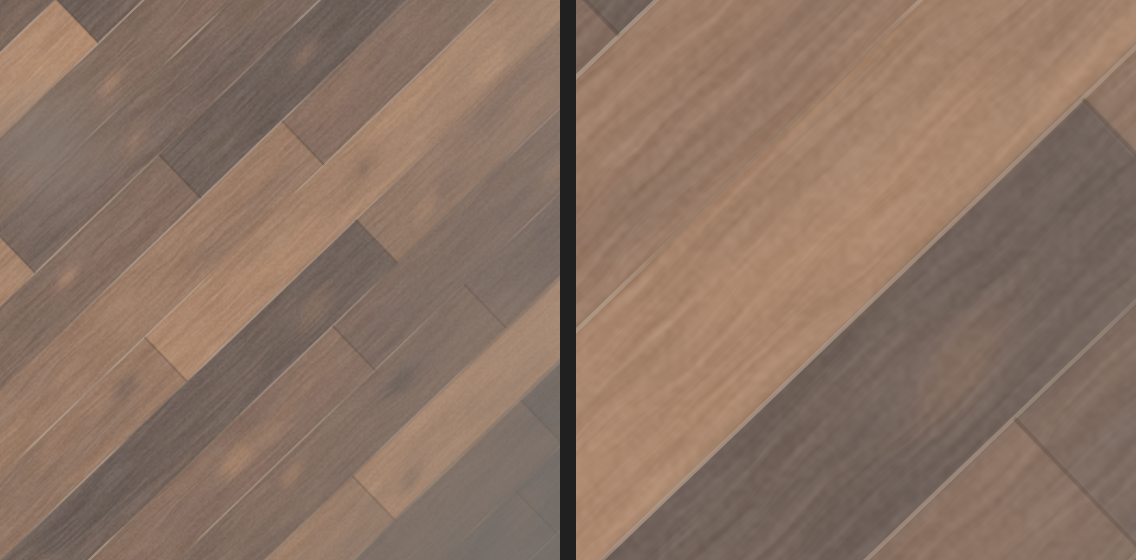
Left: the whole. Right: its middle third, enlarged.
A WebGL 2 fragment shader for this texture:

```glsl
#version 300 es
precision highp float;

uniform vec2 u_resolution;
out vec4 fragColor;

// Layout, in canvas units
const vec2 PLANK_DIR = vec2(0.7214, 0.6925);
const float PLANK_WIDTH = 0.109;
const float FIRST_SEAM = -0.653;
const float SEAM_WIDTH = 0.0009;
const float JOINT_WIDTH = 0.0008;
const float KNOT_SPACING = 0.27;
const float KNOT_CHANCE = 0.55;
const int ROWS = 14;

// Strengths
const float GRAIN = 0.055;
const float SPECKLE = 0.03;
const float BLOTCH = 0.34;
const float SEAM_LIGHT = 0.55;
const float HAZE_AMOUNT = 0.55;

// Colours
const vec3 SMOKED = vec3(0.425, 0.375, 0.350);
const vec3 BROWN = vec3(0.520, 0.430, 0.380);
const vec3 TAN = vec3(0.620, 0.495, 0.410);
const vec3 HONEY = vec3(0.715, 0.565, 0.455);
const vec3 SEAM = vec3(0.760, 0.690, 0.620);
const vec3 HAZE = vec3(0.540, 0.500, 0.470);
const vec3 COOL = vec3(0.450, 0.445, 0.430);

// Per row: end joint position, tone before it and tone after it
const float JOINT[ROWS] = float[](0.40, 0.766, 0.30, 0.40, 0.706, 0.906, 0.462,
                                  0.879, 0.718, 0.939, 0.558, 0.869, 0.75, 0.60);
const float TONE_BEFORE[ROWS] = float[](0.2, 0.92, 0.32, 0.8, 0.32, 0.6, 0.56,
                                        0.12, 0.45, 0.3, 0.68, 0.3, 0.18, 0.1);
const float TONE_AFTER[ROWS] = float[](0.2, 0.12, 0.3, 0.22, 0.08, 0.38, 0.82,
                                       0.54, 0.25, 0.2, 0.88, 0.08, 0.1, 0.1);

float hash(vec2 p) {
    vec3 q = fract(p.xyx * 0.1031);
    q += dot(q, q.yzx + 33.33);
    return fract((q.x + q.y) * q.z);
}

float noise(vec2 p) {
    vec2 i = floor(p), f = fract(p);
    f = f * f * (3.0 - 2.0 * f);
    return mix(mix(hash(i), hash(i + vec2(1, 0)), f.x),
               mix(hash(i + vec2(0, 1)), hash(i + vec2(1, 1)), f.x), f.y);
}

float fbm(vec2 p) {
    float sum = 0.0, gain = 0.5;
    for (int i = 0; i < 4; i++) {
        sum += gain * noise(p);
        p = p * 2.03 + 17.0;
        gain *= 0.5;
    }
    return sum;
}

int rowIndex(float row) {
    return clamp(int(row) + 1, 0, ROWS - 1);
}

float plankTone(float row, float along, float soft) {
    int i = rowIndex(row);
    return mix(TONE_BEFORE[i], TONE_AFTER[i],
               smoothstep(-soft, soft, along - JOINT[i]));
}

vec3 woodRamp(float t) {
    vec3 c = mix(SMOKED, BROWN, smoothstep(0.0, 0.38, t));
    c = mix(c, TAN, smoothstep(0.36, 0.68, t));
    return mix(c, HONEY, smoothstep(0.66, 1.0, t));
}

// Light or dark oval marks, signed, scattered along each row
float knots(float row, float along, float across) {
    float sum = 0.0, cell = floor(along / KNOT_SPACING);
    for (float k = -1.0; k <= 1.0; k++) {
        vec2 id = vec2(row + 31.0, cell + k + 47.0);
        float centre = (cell + k + 0.2 + 0.6 * hash(id)) * KNOT_SPACING;
        vec2 d = vec2(along - centre, across - PLANK_WIDTH * mix(0.3, 0.7, hash(id + 5.0)));
        d.x += 0.6 * d.y;
        d /= vec2(0.034, 0.017) * mix(0.7, 1.3, hash(id + 9.0));
        float mark = hash(id + 13.0) < 0.5 ? 0.28 : -0.26;
        sum += mark * step(hash(id + 21.0), KNOT_CHANCE) * exp(-dot(d, d));
    }
    return sum;
}

void main() {
    vec2 p = gl_FragCoord.xy / u_resolution;
    float px = 1.0 / min(u_resolution.x, u_resolution.y);

    // Position along and across the diagonal rows
    float along = dot(p, PLANK_DIR);
    float side = dot(p, vec2(PLANK_DIR.y, -PLANK_DIR.x)) - FIRST_SEAM;
    float row = floor(side / PLANK_WIDTH);
    float across = side - row * PLANK_WIDTH;
    float seamDist = min(across, PLANK_WIDTH - across);
    float neighbour = row + (across < 0.5 * PLANK_WIDTH ? -1.0 : 1.0);

    // Plank tone, blended over the edges, with blotches and knots
    float soft = max(px, mix(0.0015, 0.006, smoothstep(0.3, 1.0, p.x)));
    float tone = mix(plankTone(neighbour, along, soft), plankTone(row, along, soft),
                     0.5 + 0.5 * smoothstep(0.0, soft, seamDist));
    float inside = smoothstep(0.0, 0.012, seamDist);
    vec2 rowShift = vec2(row * 7.3, row * 3.1) + 60.0;
    tone += BLOTCH * (fbm(vec2(along * 6.0, across * 22.0) + rowShift) - 0.47) * inside;
    tone += knots(row, along, across) * inside;
    vec3 color = woodRamp(clamp(tone, 0.0, 1.0));

    // Long fibres bent by a slow warp, and fine speckle
    float warp = 0.02 * fbm(vec2(along * 9.0, across * 25.0) + rowShift);
    float fibre = fbm(vec2(along * 14.0, (across + warp) * 210.0) + rowShift * 3.0);
    float clarity = mix(1.0, 0.55, smoothstep(0.4, 1.3, p.x + 0.4 * (1.0 - p.y)));
    color += GRAIN * 2.0 * (fibre - 0.47) * clarity;
    color += SPECKLE * (noise(p * 260.0) - 0.5);

    // Worn pale seams with a faint shadow, and dark end joints
    float wear = smoothstep(0.25, 0.75, noise(vec2(along * 9.0, floor(side / PLANK_WIDTH + 0.5) * 5.0 + 40.0)));
    color *= 1.0 - 0.07 * exp(-seamDist / 0.003);
    float seam = 1.0 - smoothstep(SEAM_WIDTH, SEAM_WIDTH + 1.2 * px, seamDist);
    color = mix(color, SEAM, seam * SEAM_LIGHT * mix(0.2, 1.0, wear) * clarity);
    float jointDist = abs(along - JOINT[rowIndex(row)]);
    color *= 1.0 - 0.13 * (1.0 - smoothstep(JOINT_WIDTH, JOINT_WIDTH + 1.5 * px, jointDist));

    // Soft grey light at the left and right, cooler in the lower right corner
    float glow = exp(-dot(p - vec2(0.08, 0.74), p - vec2(0.08, 0.74)) / 0.012);
    float veil = smoothstep(0.55, 1.15, p.x + 0.25 * (1.0 - p.y));
    color = mix(color, HAZE, HAZE_AMOUNT * max(0.6 * veil, glow));
    float corner = smoothstep(1.35, 2.0, p.x + 1.0 - p.y);
    color = mix(color, COOL, 0.55 * corner * (1.0 - smoothstep(0.5, 0.9, tone)));

    fragColor = vec4(clamp(color, 0.0, 1.0), 1.0);
}
```
